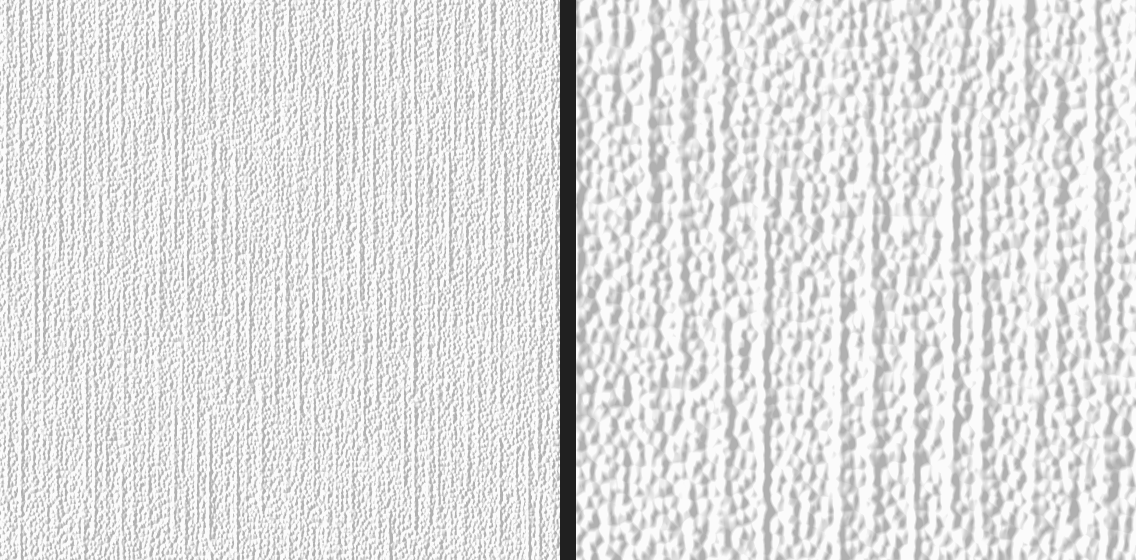
Left, the full canvas; right, a detail of the centre.
Reproduce this texture procedurally as a Shadertoy shader.

```glsl
// White embossed wall covering: fine pebbled grain crossed by broken vertical ribs.
#define GRAIN_CELLS vec2(158.0, 108.0)
#define WIDE_RIBS   44.0
#define FINE_RIBS   98.0
#define WEFT_RIBS   90.0
#define RELIEF      0.49
#define LIGHT_STEP  vec2(0.0017, -0.0008)
#define BASE_TONE   0.907
#define BROAD_TONE  0.022
#define DARK_TONE   0.69
#define LIGHT_TONE  0.985

float hash(vec2 p) {
    vec3 q = fract(vec3(p.xyx) * 0.1031);
    q += dot(q, q.yzx + 33.33);
    return fract((q.x + q.y) * q.z);
}

// Cellular noise: distance to the nearest jittered point
float cellDistance(vec2 p) {
    vec2 cell = floor(p), local = fract(p);
    float nearest = 4.0;
    for (int j = -1; j <= 1; j++)
    for (int i = -1; i <= 1; i++) {
        vec2 o = vec2(i, j), id = cell + o + 200.0;
        vec2 d = o + vec2(hash(id), hash(id + 57.3)) - local;
        nearest = min(nearest, dot(d, d));
    }
    return sqrt(nearest);
}

// Ribs along y, cut into pieces of random height, place and strength
float ribs(vec2 p, float columns, float pieces, float halfWidth, float seed) {
    float x = p.x * columns, h = 0.0;
    for (int i = -1; i <= 1; i++) {
        float column = floor(x) + float(i) + 100.0;
        float y = p.y * pieces + 9.0 * hash(vec2(column, seed)) + 20.0;
        float along = fract(y);
        vec2 id = vec2(column, floor(y) + seed);
        float center = column - 100.0 + 0.25 + 0.5 * hash(id);
        float strength = 0.15 + 0.85 * hash(id + 31.7);
        float ends = smoothstep(0.0, 0.08, along) * smoothstep(1.0, 0.92, along);
        float d = (x - center) / halfWidth;
        h = max(h, strength * ends * exp(-d * d));
    }
    return h;
}

float surfaceHeight(vec2 p) {
    // Layered sines make the rib edges slightly ragged
    vec2 bent = p;
    bent.x += 0.0002 * sin(p.y * 410.0 + 9.0 * sin(p.x * 70.0));
    bent.x += 0.0002 * sin(p.y * 730.0 + p.x * 190.0);

    float wide = ribs(bent, WIDE_RIBS, 4.0, 0.14, 11.0);
    float fine = ribs(bent, FINE_RIBS, 9.0, 0.25, 47.0);
    float weft = ribs(p.yx, WEFT_RIBS, 16.0, 0.25, 83.0);
    float grain = 0.45 - cellDistance(bent * GRAIN_CELLS);
    return grain * (1.0 - 0.6 * wide) + 0.68 * wide + 0.22 * fine + 0.14 * weft;
}

// Slow tone changes: soft vertical bands broken along their length
float broadTone(vec2 p) {
    float bands = sin(p.x * 97.0 + 2.0 * sin(p.y * 9.0 + p.x * 13.0));
    bands += sin(p.x * 163.0 + 2.5 * sin(p.y * 14.0 - p.x * 21.0));
    float drift = sin(p.x * 19.0 + 2.0 * sin(p.y * 11.0)) * sin(p.y * 27.0 + p.x * 5.0);
    return 0.5 * bands + 0.5 * drift;
}

void mainImage(out vec4 fragColor, in vec2 fragCoord) {
    vec2 p = fragCoord / min(iResolution.x, iResolution.y);

    // Side light: the slope of the relief sets the tone
    float slope = surfaceHeight(p + LIGHT_STEP) - surfaceHeight(p - LIGHT_STEP);

    float tone = BASE_TONE + RELIEF * slope + BROAD_TONE * broadTone(p);
    fragColor = vec4(vec3(clamp(tone, DARK_TONE, LIGHT_TONE)), 1.0);
}
```
